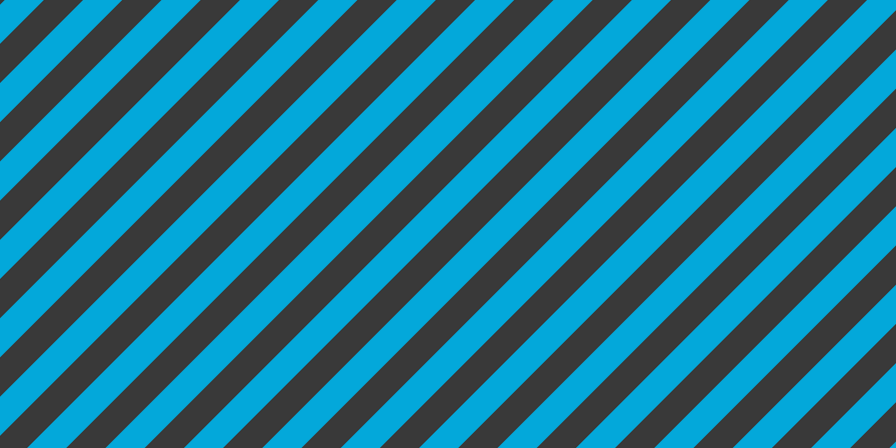
Give the GLSL for this pattern, as a Shadertoy shader.

```glsl
#define PERIOD 0.175          // horizontal repeat, in canvas heights
#define FIRST_EDGE 0.0104     // where the first blue band starts on the top edge
#define BAND_SHARE 0.5        // blue part of each repeat
#define RIM_WIDTH 0.0035      // faint warm edge inside the dark bands
#define BLUE vec3(0.01, 0.66, 0.855)
#define CHARCOAL vec3(0.222, 0.222, 0.222)
#define WARM_RIM vec3(0.23, 0.20, 0.19)

// Signed horizontal distance to the nearest blue band, negative inside
float bandDistance(vec2 p) {
    float halfBand = 0.5 * BAND_SHARE * PERIOD;
    float along = p.x + 1.0 - p.y - FIRST_EDGE - halfBand;
    float fromCentre = (fract(along / PERIOD + 0.5) - 0.5) * PERIOD;
    return abs(fromCentre) - halfBand;
}

void mainImage(out vec4 fragColor, in vec2 fragCoord) {
    vec2 p = fragCoord / iResolution.y;
    float pixel = 1.0 / iResolution.y;
    float d = bandDistance(p);

    // Dark ground with its rim, then the blue bands
    float rim = 1.0 - smoothstep(-pixel, pixel, d - RIM_WIDTH);
    vec3 color = mix(CHARCOAL, WARM_RIM, rim);
    color = mix(BLUE, color, smoothstep(-pixel, pixel, d));

    fragColor = vec4(color, 1.0);
}
```
